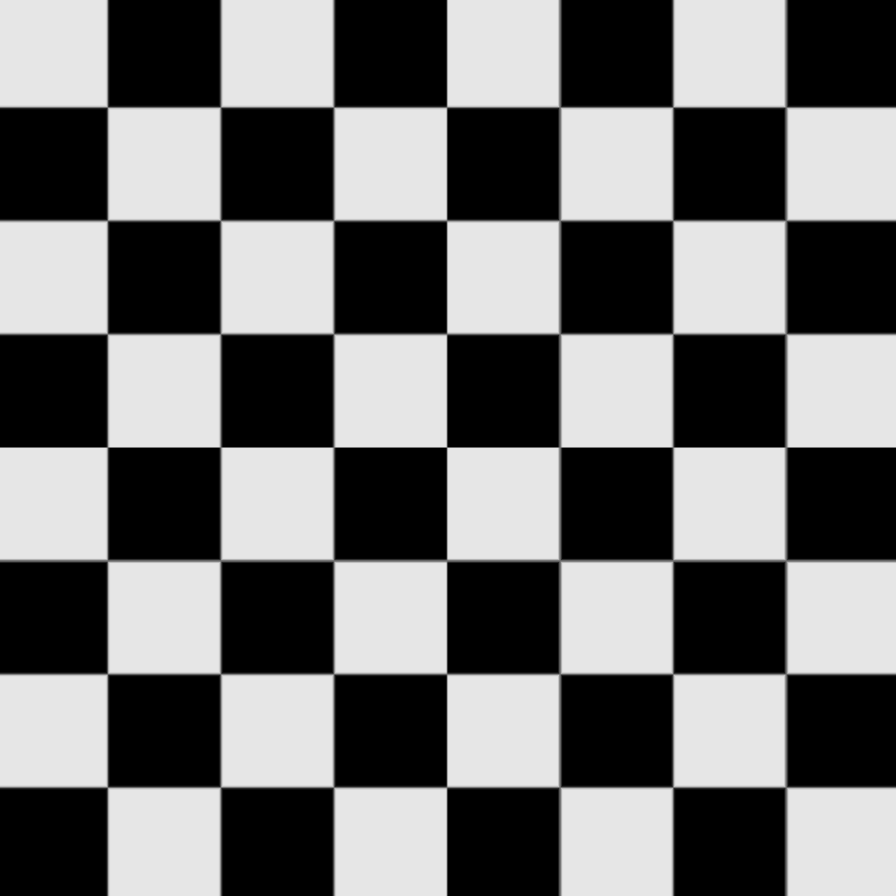
Write a WebGL 1 fragment shader that draws this pattern.

```glsl
precision highp float;
// Eight by eight black and pale grey checkerboard with thin, uneven grey seams.

uniform vec2 u_resolution;

// Square wave of +1 and -1 that flips at each seam, softened over the given width.
vec2 alternate(vec2 seam, vec2 offset, float softness) {
    vec2 parity = 1.0 - 2.0 * mod(seam, 2.0);
    return parity * clamp(2.0 * offset / softness, -1.0, 1.0);
}

// Seam opacity: absent on the central axes, heavier on a few outer seams.
vec2 seamStrength(vec2 seam) {
    float heavyColumn = step(0.5, seam.x) * mod(seam.x, 2.0);
    float heavyRow = 1.0 - step(0.5, abs(seam.y + 1.0));
    vec2 strength = vec2(0.46, 0.50) + vec2(0.36, 0.34) * vec2(heavyColumn, heavyRow);
    strength.x -= 0.14 * step(seam.x, -2.5);
    strength.y -= 0.08 * step(2.5, seam.y);
    return strength * min(abs(seam), 1.0);
}

void main() {
    float pixel = 1.0 / min(u_resolution.x, u_resolution.y);
    vec2 uv = gl_FragCoord.xy / u_resolution;

    // Nearest seam on each axis and the signed distance to it
    vec2 pitch = vec2(0.1262, 0.1265);
    vec2 centred = uv - vec2(0.4990, 0.5005);
    vec2 seam = floor(centred / pitch + 0.5);
    vec2 offset = centred - seam * pitch;

    // Tiles
    vec2 wave = alternate(seam, offset, max(pixel, 0.002));
    float tone = 0.9 * (0.5 - 0.5 * wave.x * wave.y);

    // Seams
    vec2 line = 1.0 - smoothstep(0.0, max(0.0031, 1.5 * pixel), abs(offset));
    vec2 cover = line * seamStrength(seam);
    tone = mix(tone, 0.43, max(cover.x, cover.y));

    gl_FragColor = vec4(vec3(tone), 1.0);
}
```
